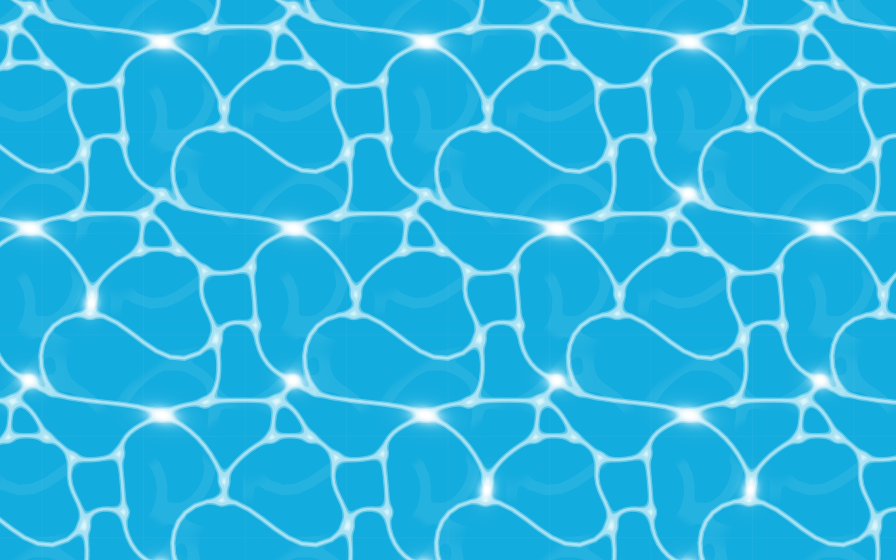
Write a WebGL 1 fragment shader that draws this texture.

```glsl
precision highp float;
// Pool water: a net of curved light strands on a staggered lattice over blue.
// Each strand is a Bezier curve; summed exponentials of their distances fuse
// them with soft webbed joints. Flares, a pale deep net and tile lines are added.
uniform vec2 u_resolution;

// Offset from the nearest lattice point; alternate rows shift by half a repeat.
vec2 wrap(vec2 p) {
  p -= floor(p.y / 160.0 + 0.5) * vec2(113.0, 160.0);
  p.x -= 226.0 * floor(p.x / 226.0 + 0.5);
  return p;
}

// Falloff from a repeated cubic curve, measured along short segments.
float strand(vec2 p, vec2 a, vec2 b, vec2 c, vec2 d) {
  vec2 middle = 0.5 * (a + d);
  p = wrap(p - middle) + middle;
  vec2 start = a;
  float nearest = 1e6;
  for (int i = 1; i <= 9; i++) {
    float t = float(i) / 9.0, s = 1.0 - t;
    vec2 end = s*s*s*a + 3.0*s*s*t*b + 3.0*s*t*t*c + t*t*t*d;
    vec2 v = end - start, w = p - start;
    w -= v * clamp(dot(w, v) / dot(v, v), 0.0, 1.0);
    nearest = min(nearest, dot(w, w));
    start = end;
  }
  return exp(-sqrt(nearest) / 2.8);
}

// Smoothly fused distance to the whole net.
float netDistance(vec2 p) {
  vec2 flare = vec2(252, 196), hub = vec2(365, 166);
  vec2 waist = vec2(305, 253), foot = vec2(303, 269);
  vec2 triTop = vec2(350, 184), triLeft = vec2(346, 215), triRight = vec2(379, 215);
  vec2 fork = vec2(401, 232), bend = vec2(441, 229), crook = vec2(445, 279);
  vec2 heel = vec2(411, 291), lip = vec2(289, 185);
  vec2 across = vec2(226, 0), diagonal = vec2(113, 160);
  float sum = 0.0;
  // small triangle and the strands above it
  sum += strand(p, flare, vec2(262, 188), vec2(276, 186), lip);
  sum += strand(p, lip, vec2(305, 182), vec2(335, 183), triTop);
  sum += strand(p, hub, vec2(361, 172), vec2(356, 178), triTop);
  sum += strand(p, triTop, vec2(348, 192), vec2(347, 205), triLeft);
  sum += strand(p, triTop, vec2(364, 185), vec2(371, 199), triRight);
  sum += strand(p, triLeft, vec2(355, 213), vec2(367, 213), triRight);
  // rounded cell and its small neighbour
  sum += strand(p, triLeft, vec2(325, 224), vec2(309, 240), waist);
  sum += strand(p, triRight, vec2(389, 218), vec2(395, 226), fork);
  sum += strand(p, fork, vec2(412, 236), vec2(430, 234), bend);
  sum += strand(p, bend, vec2(445, 210), vec2(455, 206), flare + across);
  sum += strand(p, bend, vec2(443, 245), vec2(445, 262), crook);
  sum += strand(p, fork, vec2(392, 262), vec2(410, 265), heel);
  sum += strand(p, heel, vec2(416, 273), vec2(432, 275), crook);
  sum += strand(p, crook, vec2(445, 302), vec2(456, 320), hub + diagonal);
  // long bean-shaped cell
  sum += strand(p, hub, vec2(385, 190), vec2(455, 180), flare + across);
  sum += strand(p, waist, vec2(306, 258), vec2(306, 264), foot);
  sum += strand(p, foot, vec2(340, 268), vec2(367, 338), heel);
  sum += strand(p, foot, vec2(262, 268), vec2(251, 307), vec2(270, 335));
  sum += strand(p, heel - diagonal, vec2(302, 150), vec2(303, 175), lip);
  sum += strand(p, flare, vec2(280, 206), vec2(296, 228), waist);
  return -2.8 * log(max(sum, 1e-8));
}

// Antialiased inside of a distance threshold.
float inside(float d, float radius, float pixel) {
  return 1.0 - smoothstep(radius - 0.6 * pixel, radius + 0.6 * pixel, d);
}

// Soft elliptical spot of light with a wider halo.
float sparkle(vec2 q, vec2 size) {
  q = vec2(q.x + 0.2 * q.y, q.y - 0.2 * q.x) / size;
  float r = dot(q, q);
  return 0.85 * exp(-r * 1.8) + 0.2 * exp(-r * 0.55);
}

void main() {
  // The canvas is 480 units high, with y running down.
  float pixel = 480.0 / u_resolution.y;
  vec2 p = gl_FragCoord.xy * pixel;
  p.y = 480.0 - p.y;
  vec3 light = vec3(0.97, 1.0, 1.0);
  vec3 color = vec3(0.075, 0.675, 0.87);

  // Faint broad reflections in scattered patches
  float deep = netDistance(vec2(-p.x + 61.0, p.y + 47.0));
  vec2 cell = wrap(p - vec2(365, 100));
  float patches = smoothstep(-0.5, 0.3, sin(cell.x * 0.0556 + 0.6) + cos(cell.y * 0.0785));
  color = mix(color, light, 0.075 * patches * inside(deep, 4.5, pixel));

  // Pool tile lines
  vec2 tile = abs(mod(p - vec2(36.0, 26.0) + 43.5, 87.0) - 43.5);
  color = mix(color, light, 0.03 * inside(min(tile.x, tile.y), 0.5, pixel));

  // Strands: translucent rim, paler core, white joints
  float d = netDistance(p);
  color = mix(color, light, 0.33 * inside(d, 2.3, pixel));
  color = mix(color, light, 0.46 * inside(d, 1.1, pixel));
  color = mix(color, light, 0.65 * (1.0 - smoothstep(-3.0, -0.2, d)));

  // Flares: one in every repeat, others only at some hubs and waists
  vec2 toHub = wrap(p - vec2(364, 166)), hub = p - toHub;
  vec2 toWaist = wrap(p - vec2(304, 260)), waist = p - toWaist;
  float hubLit = step(247.0, hub.y) + step(87.0, hub.y) * step(hub.y, 247.0) * step(500.0, hub.x);
  float waistLit = step(335.0, waist.y) * step(300.0, waist.x)
    + step(200.0, waist.y) * step(waist.y, 335.0) * step(waist.x, 190.0);
  float shine = sparkle(wrap(p - vec2(252, 196)), vec2(17.0, 9.0));
  shine += hubLit * sparkle(toHub, vec2(11.0, 9.0));
  shine += waistLit * sparkle(toWaist, vec2(8.0, 11.0));
  color = mix(color, vec3(1.0), clamp(shine, 0.0, 1.0));
  gl_FragColor = vec4(color, 1.0);
}
```
